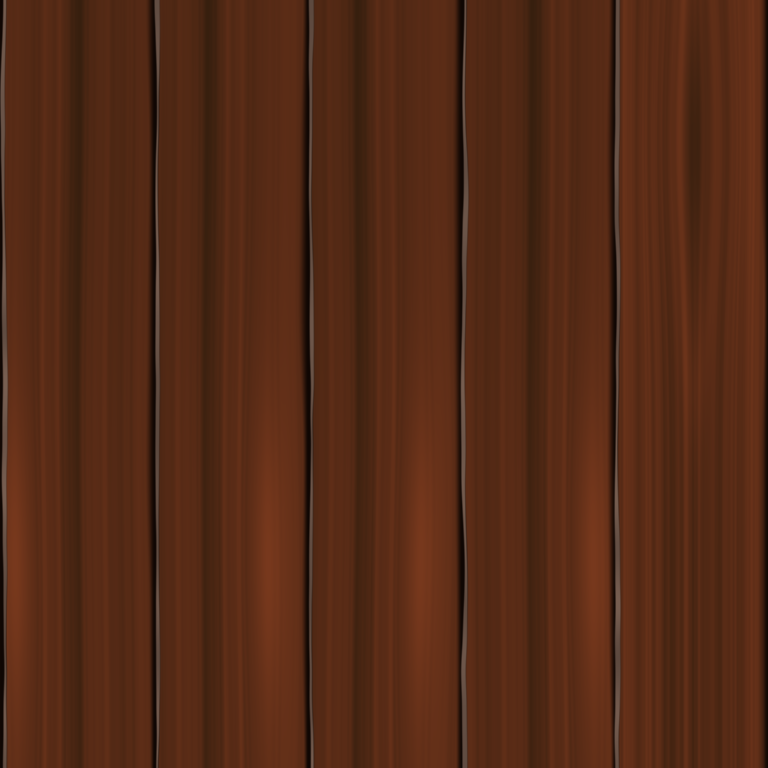
This texture is drawn by a WebGL 1 fragment shader. Its source:

```glsl
precision highp float;
// Five dark, reddish wooden planks with streaked grain and worn, pale edges.

uniform vec2 u_resolution;

#define PLANKS 5.0
#define EDGE_SHIFT 0.0046
#define EDGE_WOBBLE 0.0050
#define EDGE_WIDTH 0.0046
#define GAP_WIDTH 0.0040
#define GRAIN_CONTRAST 0.72
#define WOOD vec3(0.345, 0.167, 0.085)
#define WOOD_DARK vec3(0.190, 0.112, 0.050)
#define WOOD_RED vec3(0.480, 0.225, 0.115)
#define EDGE_COLOR vec3(0.450, 0.355, 0.305)
#define GAP_COLOR vec3(0.060, 0.025, 0.010)

float hash(vec2 p) {
  vec3 q = fract(vec3(p.xyx) * 0.1031);
  q += dot(q, q.yzx + 33.33);
  return fract((q.x + q.y) * q.z);
}

float noise(vec2 p) {
  vec2 cell = floor(p);
  vec2 f = fract(p);
  f = f * f * (3.0 - 2.0 * f);
  float low = mix(hash(cell), hash(cell + vec2(1.0, 0.0)), f.x);
  float high = mix(hash(cell + vec2(0.0, 1.0)), hash(cell + 1.0), f.x);
  return mix(low, high, f.y);
}

float bell(float x, float width) {
  return exp(-x * x / (width * width));
}

// Long streaks: noise drawn out along the plank, centred on zero.
float streaks(float x, float y, float seed) {
  float broad = noise(vec2(x * 9.0 + seed, y * 0.5 + seed)) - 0.5;
  float medium = noise(vec2(x * 29.0 + seed, y * 0.4 + 7.0)) - 0.5;
  float fine = noise(vec2(x * 66.0 + seed, y * 0.4 + 19.0)) - 0.5;
  return 0.6 * broad + 0.75 * medium + 0.4 * fine;
}

// Shared grain, shifted or mirrored: a dark band beside a red flame.
float commonGrain(float x, float y, float plank) {
  float band = 0.345 + 0.065 * (plank - 1.5) * (plank - 1.5);
  float side = plank < 0.5 ? -1.0 : 1.0;
  float u = side * (x - band);
  u += 0.04 * (noise(vec2(y * 2.2, plank + 4.0)) - 0.5);
  float dx = u - 0.39;
  float dy = y - 0.27;
  float swell = bell(dx, 0.2) * bell(dy, 0.26);
  float grain = streaks(u - 0.4 * dx * swell, y, 31.0);
  grain *= mix(0.6, 1.15, bell(u - 0.06, 0.2));
  grain -= 0.75 * bell(u, 0.065) + 0.3 * bell(u + 0.06, 0.24);
  grain += 0.45 * bell(u - 0.11, 0.07) + 0.3 * bell(u - 0.2, 0.014);
  grain += 0.85 * bell(dx, 0.10) * bell(dy, 0.18);
  grain += 0.15 * bell(dx, 0.25) * bell(dy, 0.35);
  return grain - 0.2 * smoothstep(0.3, 0.8, y) + 0.04;
}

// Last plank: dense streaks around a long dark eye, red at both sides.
float eyeGrain(float x, float y) {
  float dx = x - 0.525;
  float dy = y - 0.82;
  float swell = bell(dx, 0.24) * bell(dy, 0.22);
  float u = dx * (1.0 - 0.5 * swell);
  float grain = 1.3 * streaks(u * 1.15, y, 83.0);
  grain += 0.6 * (noise(vec2(u * 24.0 + 60.0, y * 0.3)) - 0.5);
  float ring = length(vec2(dx, dy * 0.4));
  grain -= 0.9 * bell(ring, 0.065);
  grain += 0.3 * bell(ring - 0.13, 0.03);
  grain += 0.65 * bell(x - 0.08, 0.09) + 0.85 * bell(x - 0.91, 0.06);
  return grain + 0.2 * smoothstep(0.2, 0.8, y) - 0.25;
}

void main() {
  vec2 p = gl_FragCoord.xy / u_resolution;
  float pixel = 1.0 / u_resolution.x;

  // Wood of the plank under this point
  float plank = clamp(floor((p.x - 0.003) * PLANKS), 0.0, PLANKS - 1.0);
  float x = p.x * PLANKS - plank;
  float grain = plank > PLANKS - 1.5 ? eyeGrain(x, p.y) : commonGrain(x, p.y, plank);
  grain *= GRAIN_CONTRAST;
  vec3 color = mix(WOOD, WOOD_DARK, clamp(-grain, 0.0, 1.0));
  color = mix(color, WOOD_RED, clamp(grain, 0.0, 1.0));

  // Nearest seam, with its own uneven wear
  float seam = floor(p.x * PLANKS + 0.5);
  float s = p.x - seam / PLANKS;
  float wave = noise(vec2(p.y * 8.0, seam * 5.0 + 2.0)) - 0.5;
  wave += 0.2 * (noise(vec2(p.y * 24.0, seam * 3.0 + 50.0)) - 0.5);
  float center = EDGE_SHIFT + EDGE_WOBBLE * wave;
  float wear = noise(vec2(p.y * 7.0, seam * 4.0 + 90.0));
  float halfWidth = 0.5 * EDGE_WIDTH * mix(0.5, 1.5, wear);

  // Uneven shadow falling into the gap, then the pale edge
  float depth = GAP_WIDTH * mix(0.4, 1.5, noise(vec2(p.y * 5.0, seam * 7.0 + 20.0)));
  float shadow = smoothstep(-1.8 * depth - 0.002, 0.0015, s);
  shadow *= 1.0 - smoothstep(center, center + halfWidth + 0.002, s);
  color = mix(color, GAP_COLOR, shadow);
  float soft = max(pixel, 0.0014);
  float edge = 1.0 - smoothstep(halfWidth - soft, halfWidth + soft, abs(s - center));
  float shine = 0.8 + 0.25 * noise(vec2(p.y * 14.0, seam + 130.0));
  edge *= 1.0 - step(PLANKS - 0.5, seam);
  color = mix(color, EDGE_COLOR * shine, edge);

  gl_FragColor = vec4(color, 1.0);
}
```
